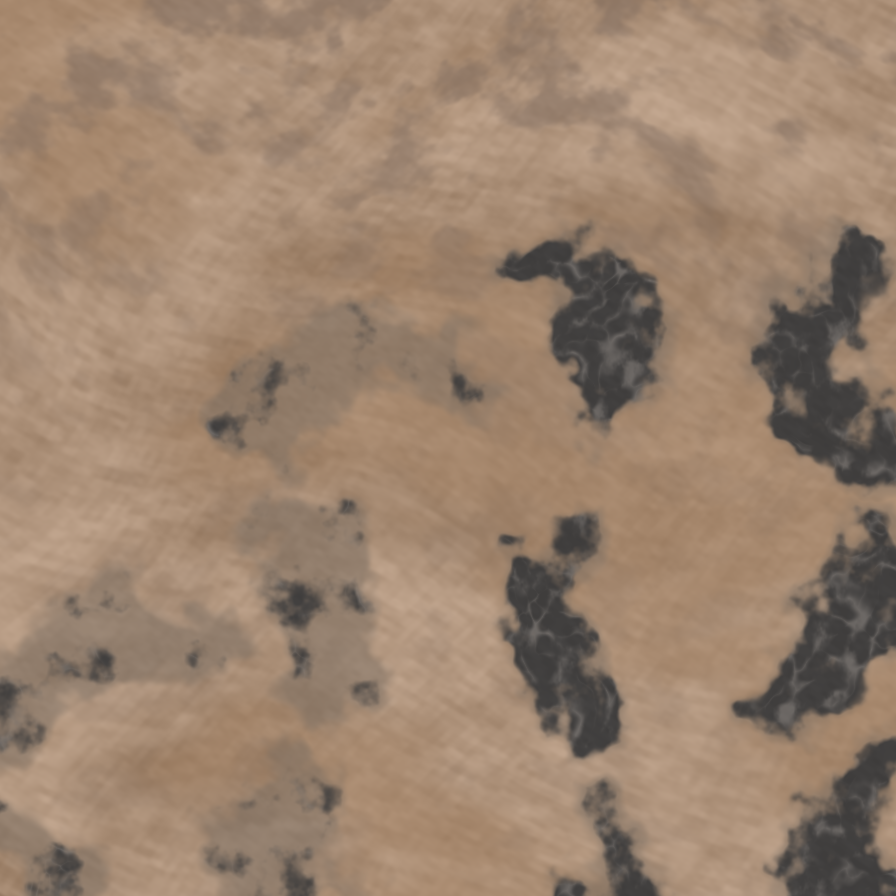
Write a three.js fragment shader that draws this texture.

```glsl
// Soft tan animal coat with charcoal, ragged-edged spots.
// Fur is layered value noise bent by sines; spots are forked capsules on a
// staggered grid, broken up by noise and cellular wisps.
varying vec2 vUv;

const vec3 FUR_BROWN = vec3(0.615, 0.505, 0.410);
const vec3 FUR_PALE  = vec3(0.730, 0.622, 0.530);
const vec3 FUR_OCHRE = vec3(0.620, 0.485, 0.365);
const vec3 FUR_MAUVE = vec3(0.510, 0.430, 0.375);
const vec3 SPOT_VEIL = vec3(0.490, 0.435, 0.385);
const vec3 CHARCOAL  = vec3(0.230, 0.228, 0.230);
const vec3 ASH       = vec3(0.440, 0.425, 0.415);

float hash(vec2 p) {
  vec3 q = fract(p.xyx * 0.1031);
  q += dot(q, q.yzx + 33.33);
  return fract((q.x + q.y) * q.z);
}

float noise(vec2 p) {
  vec2 i = floor(p), f = fract(p);
  f = f * f * f * (f * (f * 6.0 - 15.0) + 10.0);
  vec2 e = vec2(1.0, 0.0);
  return mix(mix(hash(i), hash(i + e.xy), f.x),
             mix(hash(i + e.yx), hash(i + e.xx), f.x), f.y);
}

float fbm(vec2 p) {
  float sum = 0.0, gain = 0.5;
  for (int i = 0; i < 4; i++) {
    sum += gain * noise(p);
    p = mat2(1.6, 1.2, -1.2, 1.6) * p + 7.3;
    gain *= 0.5;
  }
  return sum / 0.9375;
}

// Distance to the nearest jittered cell point
float cellular(vec2 p) {
  vec2 cell = floor(p);
  float nearest = 2.0;
  for (int y = -1; y <= 1; y++)
    for (int x = -1; x <= 1; x++) {
      vec2 c = cell + vec2(float(x), float(y));
      nearest = min(nearest, length(c + vec2(hash(c), hash(c + 51.7)) - p));
    }
  return nearest;
}

vec2 direction(float angle) { return vec2(cos(angle), sin(angle)); }

mat2 rotation(float angle) {
  vec2 d = direction(angle);
  return mat2(d.x, d.y, -d.y, d.x);
}

float capsule(vec2 p, vec2 a, vec2 b, float radius) {
  vec2 pa = p - a, ba = b - a;
  return length(pa - ba * clamp(dot(pa, ba) / dot(ba, ba), 0.0, 1.0)) - radius;
}

float smoothMin(float a, float b, float k) {
  float h = max(k - abs(a - b), 0.0) / k;
  return min(a, b) - h * h * k * 0.25;
}

// Thick body with a thinner branch leaving its upper end
float forkedSpot(vec2 p, vec2 center, float angle, float side) {
  vec2 halfBody = 0.058 * direction(angle);
  vec2 tip = center + halfBody;
  float body = capsule(p, center - halfBody, tip, 0.058);
  float branch = capsule(p, tip, tip + 0.11 * direction(angle + side), 0.034);
  return smoothMin(body, branch, 0.03);
}

// x: soft coverage, y: pigment density; the upper left stays bare
vec2 spotField(vec2 p) {
  vec2 field = vec2(0.0);
  for (int row = 0; row < 3; row++)
    for (int col = 0; col < 4; col++) {
      vec2 id = vec2(float(col), float(row));
      vec2 center = vec2(0.07, -0.03) + id * vec2(0.29, 0.315)
                  + 0.03 * sin(id.yx * 2.7 + id * 4.3);
      if (center.y > 0.45 + 0.45 * center.x) continue;
      float angle = 1.5 + 0.8 * sin(id.x * 2.3 + id.y * 4.1);
      float side = mod(id.x + id.y, 2.0) < 0.5 ? 1.1 : -1.0;
      float d = forkedSpot(p, center, angle, side);
      float strength = mix(0.45, 1.0, smoothstep(0.35, 0.62, center.x));
      field = max(field, vec2(smoothstep(0.014, -0.014, d),
                              smoothstep(0.018, -0.026, d) * strength));
    }
  return field;
}

vec3 furColor(vec2 p) {
  vec2 flow = p + 0.025 * sin(p.yx * 9.0 + 1.5 * sin(p * 5.0));
  vec2 strand = rotation(0.35) * flow;
  float tone = 0.53 + 1.2 * (fbm(flow * vec2(4.0, 7.0)) - 0.5)
             + 0.8 * (fbm(flow * vec2(15.0, 25.0) + 4.0) - 0.5)
             + 0.45 * (noise(strand * vec2(38.0, 120.0)) - 0.5)
             + 0.25 * (noise(rotation(-0.9) * flow * vec2(45.0, 140.0)) - 0.5);
  vec3 color = mix(FUR_BROWN, FUR_PALE, clamp(tone, -0.3, 1.2));
  float ochre = smoothstep(0.48, 0.72, fbm(flow * vec2(3.0, 6.0) + 9.0));
  color = mix(color, FUR_OCHRE, 0.45 * ochre);
  float fleck = smoothstep(0.48, 0.74, fbm(flow * vec2(17.0, 21.0) + 31.0));
  return mix(color, FUR_MAUVE, fleck * mix(0.15, 0.6, smoothstep(0.5, 0.95, p.y)));
}

void main() {
  // Ragged spot outlines
  vec2 bend = vec2(fbm(vUv * 11.0), fbm(vUv * 11.0 + 23.0)) - 0.5;
  vec2 fray = vec2(noise(vUv * 62.0), noise(vUv * 62.0 + 17.0)) - 0.5;
  vec2 spot = spotField(vUv + 0.13 * bend + 0.014 * fray);

  // Broken pigment with ashy wisps between cells
  float mottle = fbm(vUv * 27.0 + 3.0);
  float pigment = smoothstep(0.32, 0.76, spot.y * 0.8 + 1.15 * (mottle - 0.5));
  float wisp = smoothstep(0.3, 0.85, cellular(vUv * 42.0 + 5.0 * bend));
  wisp *= smoothstep(0.3, 0.7, fbm(vUv * vec2(48.0, 36.0)));
  vec3 hair = mix(CHARCOAL, ASH, 0.85 * wisp);

  vec3 color = mix(furColor(vUv), SPOT_VEIL, 0.55 * spot.x);
  color = mix(color, hair, 0.93 * pigment * spot.x);
  color += 0.02 * (noise(rotation(0.6) * vUv * vec2(90.0, 170.0)) - 0.5);
  gl_FragColor = vec4(color, 1.0);
}
```
